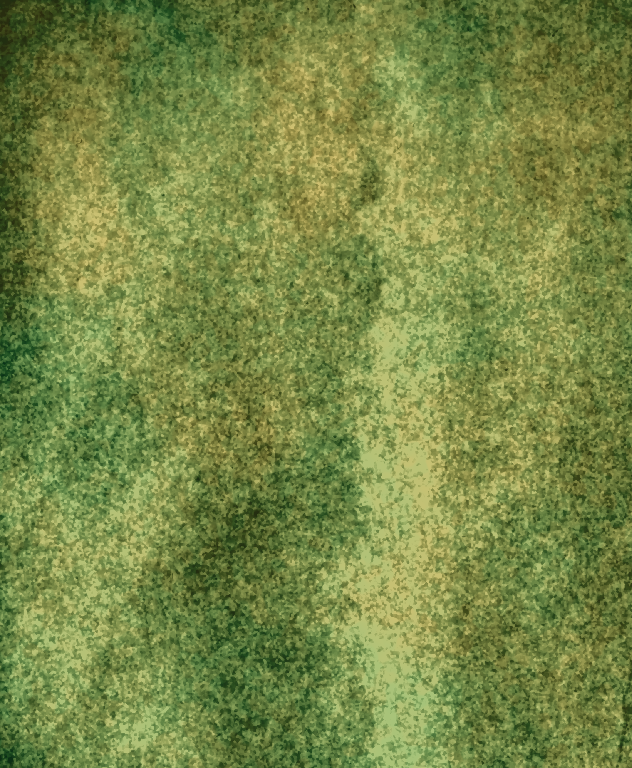
This texture is drawn by a WebGL 2 fragment shader. Its source:

```glsl
#version 300 es
precision highp float;

uniform vec2 u_resolution;
out vec4 fragColor;

// Tones from shadow to highlight
const vec3 TONES[6] = vec3[6](
  vec3(0.20, 0.30, 0.11), vec3(0.32, 0.40, 0.18), vec3(0.41, 0.49, 0.24),
  vec3(0.49, 0.56, 0.29), vec3(0.60, 0.65, 0.36), vec3(0.73, 0.76, 0.46));
const float TONE_MID = 2.6;       // ramp position of the average tone
const float TONE_SPREAD = 1.43;   // ramp steps per unit of tone

const vec2 STAIN_SCALE = vec2(4.2, 2.9);
const float STAIN_GAIN = 0.65;
const float STAIN_AMOUNT = 0.88;
const float GRAIN_SCALE = 310.0;
const float GRAIN_AMOUNT = 1.0;
const vec2 FIBRE_SCALE = vec2(190.0, 22.0);
const float FIBRE_AMOUNT = 0.28;
const float BAND_AMOUNT = 1.4;
const float FLANK_AMOUNT = 0.95;
const float FLECK_SCALE = 34.0;
const float FLECK_SHARE = 0.10;
const vec3 WARM_TINT = vec3(0.060, -0.004, -0.012);

vec3 hash3(vec2 cell) {
  vec3 q = fract(cell.xyx * vec3(0.1031, 0.1030, 0.0973));
  q += dot(q, q.yxz + 33.33);
  return fract((q.xxy + q.yzz) * q.zyx);
}

// Soft cellular noise in -1..1: random values blended around jittered points
float cellNoise(vec2 p) {
  vec2 base = floor(p);
  float total = 0.0, weight = 0.0;
  for (int y = -1; y <= 1; y++) {
    for (int x = -1; x <= 1; x++) {
      vec2 cell = base + vec2(x, y);
      vec3 h = hash3(cell + 71.0);
      vec2 d = cell + h.xy - p;
      float w = exp(-9.0 * dot(d, d));
      total += w * (2.0 * h.z - 1.0);
      weight += w;
    }
  }
  return total / weight;
}

float stains(vec2 p) {
  float sum = 0.0, gain = 1.0;
  for (int i = 0; i < 5; i++) {
    sum += gain * cellNoise(p);
    p = mat2(0.96, 0.28, -0.28, 0.96) * p * 2.1 + 17.3;
    gain *= STAIN_GAIN;
  }
  return sum;
}

// Sparse dark specks of varied size
float flecks(vec2 p) {
  vec2 q = p * FLECK_SCALE;
  vec3 h = hash3(floor(q) + 211.0);
  vec2 d = fract(q) - mix(vec2(0.3), vec2(0.7), h.xy);
  float radius = mix(0.06, 0.2, h.x * h.y);
  return step(h.z, FLECK_SHARE) * (1.0 - smoothstep(radius * 0.4, radius, length(d)));
}

// Thin wavering line between two heights
float crease(vec2 uv, float x, float slope, float low, float high) {
  float path = x + slope * (uv.y - low) + 0.004 * sin(uv.y * 47.0) + 0.002 * sin(uv.y * 131.0);
  float span = smoothstep(low - 0.02, low + 0.02, uv.y) * (1.0 - smoothstep(high - 0.06, high, uv.y));
  return span * (1.0 - smoothstep(0.001, 0.0045, abs(uv.x - path)));
}

void main() {
  vec2 uv = gl_FragCoord.xy / u_resolution;
  vec2 p = gl_FragCoord.xy / u_resolution.y;

  // Layered sines bend the broad stains
  vec2 bend = 0.025 * vec2(sin(p.y * 9.0) + 0.5 * sin(p.y * 23.0 + p.x * 7.0),
                           sin(p.x * 11.0 + 2.0) + 0.5 * sin(p.x * 27.0 - p.y * 5.0));
  float stain = stains((p + bend) * STAIN_SCALE + 5.0);
  float scuff = cellNoise(p * 38.0 + 90.0) + 0.8 * cellNoise(p * 85.0 + 40.0);

  // Worn pale band with a shaded flank
  float x = uv.x + 0.022 * stain + 0.014 * scuff + 0.3 * bend.x;
  float band = smoothstep(0.565, 0.61, x) * (1.0 - smoothstep(0.655, 0.76, x));
  band *= 1.0 - 0.75 * smoothstep(0.72, 0.95, uv.y);
  vec2 flankOffset = (vec2(x, uv.y) - vec2(0.52, 0.46)) / vec2(0.075, 0.16);
  float flank = exp(-dot(flankOffset, flankOffset));

  // Darkened borders, heaviest at the top and left
  vec2 far = 1.0 - uv;
  float border = 1.3 * exp(-uv.x / 0.07) + 1.5 * exp(-far.y / 0.08)
               + 0.4 * exp(-far.x / 0.06) + 0.3 * exp(-uv.y / 0.06);

  // Grain and upright fibres
  float grain = cellNoise(p * GRAIN_SCALE) + 0.65 * cellNoise(p * GRAIN_SCALE * 0.47 + 31.0);
  grain *= 1.15 - 0.35 * smoothstep(0.4, 1.0, uv.y);
  float fibre = cellNoise(p * FIBRE_SCALE + 63.0);

  float tone = STAIN_AMOUNT * stain + 0.28 * scuff + GRAIN_AMOUNT * grain
             + FIBRE_AMOUNT * fibre + BAND_AMOUNT * band - FLANK_AMOUNT * flank - border + 0.1;
  tone -= 1.5 * flecks(p + 0.006 * scuff);
  tone -= 1.3 * crease(uv, 0.965, 0.2, -0.05, 0.17) + 0.8 * crease(uv, 0.705, 0.03, 0.34, 0.5);

  // Tone ramp, deepened below its darkest step
  float t = TONE_MID + TONE_SPREAD * tone;
  vec3 color = TONES[0];
  for (int i = 1; i < 6; i++) {
    color = mix(color, TONES[i], clamp(t - float(i - 1), 0.0, 1.0));
  }
  color *= 1.0 + 0.2 * clamp(t, -2.0, 0.0);

  // Ochre patches high in the middle, cooler green near the borders
  float ochre = 0.9 * cellNoise(p * 6.0 + 140.0) + 0.5 * cellNoise(p * 70.0 + 12.0)
              + 0.6 * smoothstep(0.5, 0.9, uv.y) - 0.7 * min(border, 1.2);
  color += WARM_TINT * ochre;

  fragColor = vec4(clamp(color, 0.0, 1.0), 1.0);
}
```
